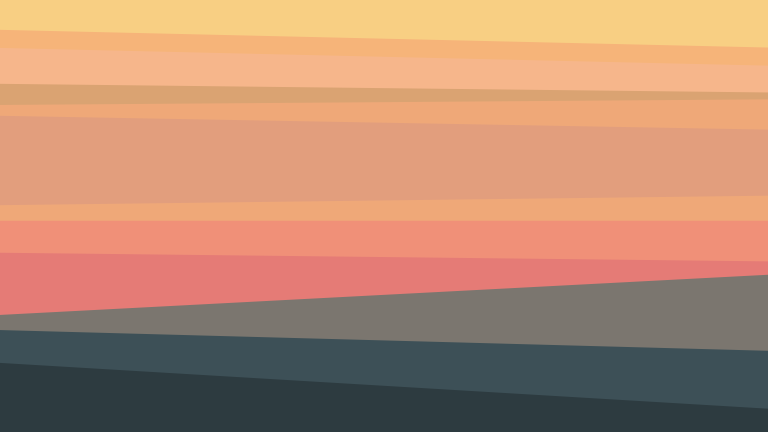
A Shadertoy shader for this background:

```glsl
// A flat sunset: slanted bands of warm sky above grey and teal land.
// Each band fills everything below a straight, antialiased edge and is
// painted over the previous one, from the top of the canvas down.

// Paints a colour below the line joining two heights at the canvas sides.
void paintBelow(inout vec3 color, vec2 uv, float leftHeight, float rightHeight, vec3 bandColor) {
    float edge = mix(leftHeight, rightHeight, uv.x);
    float coverage = clamp((edge - uv.y) * iResolution.y + 0.5, 0.0, 1.0);
    color = mix(color, bandColor, coverage);
}

void mainImage(out vec4 fragColor, in vec2 fragCoord) {
    vec2 uv = fragCoord / iResolution.xy;
    vec3 apricot = vec3(0.937, 0.659, 0.471);

    // Upper sky
    vec3 color = vec3(0.973, 0.812, 0.514);
    paintBelow(color, uv, 0.931, 0.890, vec3(0.965, 0.706, 0.475));
    paintBelow(color, uv, 0.889, 0.848, vec3(0.965, 0.714, 0.545));

    // Thin tan cloud and broad dusky cloud over apricot
    paintBelow(color, uv, 0.806, 0.786, vec3(0.855, 0.639, 0.447));
    paintBelow(color, uv, 0.757, 0.770, apricot);
    paintBelow(color, uv, 0.732, 0.700, vec3(0.886, 0.620, 0.490));
    paintBelow(color, uv, 0.525, 0.547, apricot);

    // Coral and pink horizon glow
    paintBelow(color, uv, 0.489, 0.489, vec3(0.941, 0.565, 0.471));
    paintBelow(color, uv, 0.415, 0.395, vec3(0.898, 0.482, 0.463));

    // Grey slope and two teal foreground layers
    paintBelow(color, uv, 0.271, 0.364, vec3(0.482, 0.463, 0.435));
    paintBelow(color, uv, 0.236, 0.188, vec3(0.239, 0.314, 0.341));
    paintBelow(color, uv, 0.160, 0.054, vec3(0.176, 0.231, 0.251));

    fragColor = vec4(color, 1.0);
}
```
